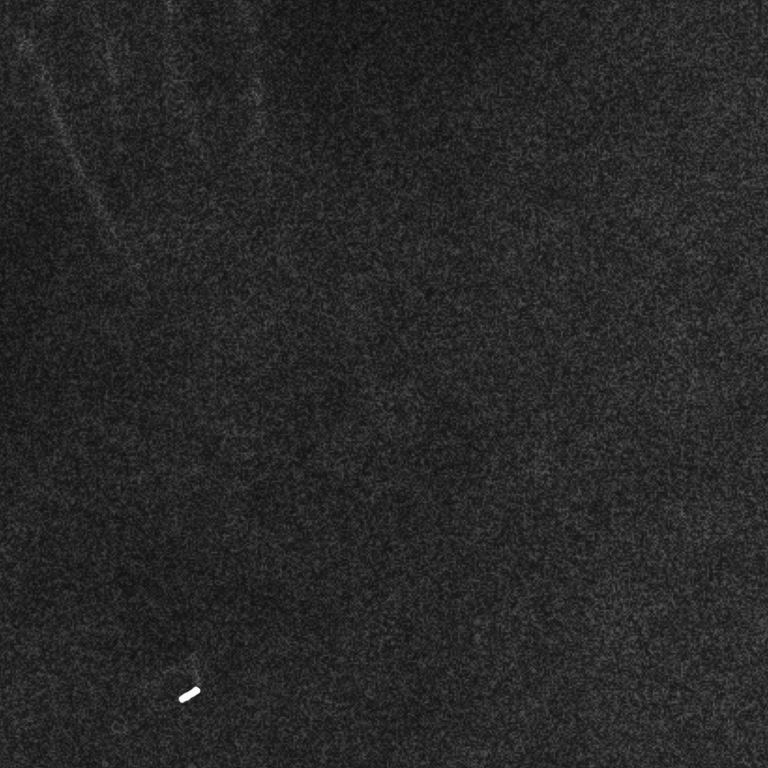
Reproduce this texture procedurally as a WebGL 2 fragment shader.

```glsl
#version 300 es
precision highp float;
// Dark, grainy radar-like sea: a broad uneven tone carries fine speckle,
// with faint curved streaks at the upper left and one small bright capsule
// with a dim trail at the lower left. Speckle multiplies all but the capsule.

uniform vec2 u_resolution;
out vec4 fragColor;

float hash(vec2 p) {
    vec3 q = fract(vec3(p.xyx) * 0.1031);
    q += dot(q, q.yzx + 33.33);
    return fract((q.x + q.y) * q.z);
}

float valueNoise(vec2 p) {
    vec2 cell = floor(p);
    vec2 f = fract(p);
    f = f * f * (3.0 - 2.0 * f);
    float low = mix(hash(cell), hash(cell + vec2(1.0, 0.0)), f.x);
    float high = mix(hash(cell + vec2(0.0, 1.0)), hash(cell + vec2(1.0)), f.x);
    return mix(low, high, f.y);
}

mat2 rotation(float angle) {
    float c = cos(angle), s = sin(angle);
    return mat2(c, s, -s, c);
}

// Soft round spot, 1 at the centre
float spot(vec2 p, vec2 centre, vec2 radius) {
    vec2 d = (p - centre) / radius;
    return exp(-dot(d, d));
}

float segmentDistance(vec2 p, vec2 a, vec2 b) {
    vec2 ab = b - a;
    float t = clamp(dot(p - a, ab) / dot(ab, ab), 0.0, 1.0);
    return length(p - a - ab * t);
}

// Wavering streak that falls from top to bottom and fades out
float streak(vec2 p, vec2 top, vec2 bottom, float width) {
    float t = (top.y - p.y) / (top.y - bottom.y);
    float x = mix(top.x, bottom.x, t) + 0.006 * sin(t * 7.0 + top.x * 40.0);
    float d = (p.x - x) / width;
    float core = exp(-d * d) + 0.3 * exp(-d * d * 0.06);
    float patchy = 0.45 + 0.8 * valueNoise(vec2(p.y * 34.0, top.x * 90.0));
    return core * patchy * smoothstep(-0.04, 0.04, t) * (1.0 - smoothstep(0.4, 1.15, t));
}

// Broad light and dark areas
float seaTone(vec2 p) {
    float tone = 0.146 + 0.030 * smoothstep(0.4, 1.0, p.x);
    tone -= 0.040 * spot(p, vec2(0.54, 1.02), vec2(0.26, 0.20));
    tone -= 0.036 * spot(p, vec2(-0.02, 0.60), vec2(0.15, 0.20));
    tone -= 0.016 * spot(p, vec2(0.20, 0.22), vec2(0.16, 0.10));
    tone -= 0.010 * spot(p, vec2(0.48, 0.36), vec2(0.16, 0.12));
    tone += 0.012 * spot(p, vec2(0.30, 0.66), vec2(0.16, 0.14));
    vec2 q = rotation(0.5) * p;
    tone += 0.003 * sin(q.x * 31.0 + 2.0 * sin(q.y * 13.0));
    tone += 0.016 * (valueNoise(q * 14.0) - 0.5);
    return tone + 0.016 * (valueNoise(q * 45.0 + 7.0) - 0.5);
}

float streaks(vec2 p) {
    float light = 0.075 * streak(p, vec2(0.026, 0.955), vec2(0.180, 0.630), 0.006);
    light += 0.09 * spot(p, vec2(0.028, 0.945), vec2(0.006, 0.013));
    light += 0.06 * spot(p, vec2(0.066, 0.990), vec2(0.006, 0.012));
    for (int i = 0; i < 3; i++) {
        float k = float(i);
        vec2 top = vec2(0.120 + 0.095 * k, 1.01);
        vec2 bottom = top + vec2(0.050, -0.23 - 0.025 * k);
        light += (0.036 + 0.006 * k) * streak(p, top, bottom, 0.007);
    }
    return light;
}

// Dim haze trailing above the capsule
float trail(vec2 p) {
    float upright = segmentDistance(p, vec2(0.258, 0.110), vec2(0.252, 0.145)) / 0.005;
    float arm = segmentDistance(p, vec2(0.180, 0.102), vec2(0.235, 0.130)) / 0.009;
    return 0.085 * exp(-upright * upright) + 0.045 * exp(-arm * arm);
}

// Fine grain, centred near 1
float speckle(vec2 p) {
    float fine = valueNoise(p * 410.0) - 0.5;
    float coarse = valueNoise(rotation(0.6) * p * 215.0 + 31.0) - 0.5;
    return exp(0.92 * fine + 0.52 * coarse);
}

void main() {
    vec2 p = gl_FragCoord.xy / u_resolution;
    float pixel = 1.0 / min(u_resolution.x, u_resolution.y);

    float value = (seaTone(p) + streaks(p) + trail(p)) * speckle(p);

    // Bright capsule with a slightly lumpy outline
    float outline = 0.0046 + 0.0018 * (valueNoise(p * 150.0) - 0.5);
    float d = segmentDistance(p, vec2(0.237, 0.089), vec2(0.256, 0.101)) - outline;
    value = mix(value, 0.98, 1.0 - smoothstep(-pixel, pixel, d));

    fragColor = vec4(vec3(value), 1.0);
}
```
